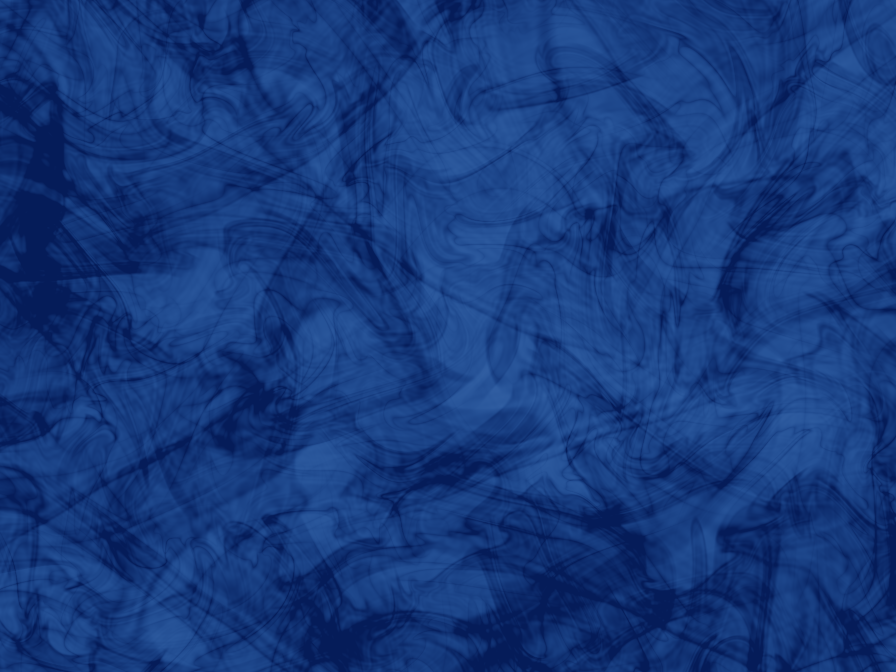
Give the GLSL for this background, as a WebGL 1 fragment shader.

```glsl
precision highp float;
// Deep blue ink smoke: folded veils, fine threads and long streaked sheets.

uniform vec2 u_resolution;

mat2 rotation(float angle) {
  float c = cos(angle), s = sin(angle);
  return mat2(c, s, -s, c);
}

// Layered sines that fold the plane into whorls.
vec2 fold(vec2 p, float seed) {
  float frequency = 1.0;
  for (int i = 0; i < 6; i++) {
    p = rotation(0.9) * p;
    p += 0.8 / frequency * sin(frequency * p.yx
         + seed * vec2(1.3, 2.1) + float(i) * vec2(1.9, 4.3));
    frequency *= 1.6;
  }
  return p;
}

// Thin dark line wherever the phase crosses a multiple of pi.
float threadLine(float phase, float sharpness) {
  return pow(1.0 - abs(sin(phase)), sharpness);
}

// Density of one veil: a slow fade that ends in a crisp edge, plus threads.
float veilDensity(vec2 p, float seed) {
  vec2 q = fold(p, seed);
  float phase = fract(0.3 * q.x + 0.15 * sin(q.y) + 0.37 * seed);
  float veil = phase * phase * smoothstep(1.0, 0.92, phase);
  float grain = 0.6 * sin(11.0 * q.x + 2.0 * sin(3.0 * q.y))
              + 0.5 * sin(23.0 * q.x + 5.0 * q.y);
  float patches = 0.5 + 0.5 * sin(0.9 * p.x + 2.0 * sin(0.7 * p.y + seed));
  float threads = 0.95 * threadLine(0.9 * q.y + 0.6 * sin(q.x), 18.0)
                + 0.5 * threadLine(2.3 * q.x + sin(1.7 * q.y), 8.0);
  return veil * (0.8 + 0.3 * grain) + threads * patches + 0.07 * grain * patches;
}

// Long diagonal sheets with a thin rim and fanned streaks behind it.
float sheetDensity(vec2 p) {
  float density = 0.0;
  for (int i = 0; i < 8; i++) {
    float n = float(i);
    float slope = mod(n, 2.0) < 0.5 ? 0.55 : -0.65;
    vec2 centre = vec2(1.33, 1.0) * fract(n * vec2(0.618, 0.755) + vec2(0.15, 0.3));
    vec2 q = rotation(-slope + 0.25 * sin(n * 5.0)) * (p - centre);
    float bend = 0.5 * sin(n * 2.4) * q.x * q.x;
    float wiggle = 0.005 * sin(11.0 * q.x + n) + 0.002 * sin(37.0 * q.x + 2.0 * n);
    float d = q.y + bend + wiggle;
    float fan = d * (1.0 + 0.9 * q.x);
    float reach = exp(-9.0 * q.x * q.x);
    float streaks = 0.6 + 0.4 * sin(290.0 * fan + 3.0 * sin(61.0 * fan))
                  + 0.35 * sin(137.0 * fan + 2.0 * sin(83.0 * fan + n));
    float body = smoothstep(-0.006, 0.01, d) * exp(-11.0 * max(d, 0.0));
    float rim = exp(-pow(d / 0.0026, 2.0));
    density += reach * (0.3 * body * streaks + 0.32 * rim);
  }
  return density;
}

vec3 inkColor(vec2 coord) {
  vec2 p = coord / u_resolution.y;
  vec2 fromCentre = coord / u_resolution - 0.5;

  // Broad shading: darker borders and slow drifting clouds.
  float density = 0.3 * smoothstep(0.2, 0.65, length(fromCentre));
  vec2 drift = fold(p * 3.0, 5.0);
  density += 0.14 * sin(1.3 * drift.x) + 0.08 * sin(1.9 * drift.y);

  density += sheetDensity(p);
  for (int i = 0; i < 5; i++) {
    float seed = float(i) * 2.7 + 1.0;
    density += 0.44 * veilDensity(rotation(seed) * p * (5.5 + 2.5 * float(i)), seed);
  }

  // Ramp from navy to hazy blue, lifted a little in the middle tones.
  float light = clamp(1.24 - density, 0.0, 1.25);
  vec3 color = mix(vec3(0.02, 0.11, 0.35), vec3(0.155, 0.315, 0.575), light);
  return color + light * (1.25 - light) * vec3(0.0, 0.06, 0.1);
}

void main() {
  // Four samples per pixel soften the finest folds.
  vec3 color = vec3(0.0);
  for (int i = 0; i < 4; i++) {
    float n = float(i);
    vec2 offset = vec2(mod(n, 2.0), floor(n / 2.0)) * 0.5 - 0.25;
    color += 0.25 * inkColor(gl_FragCoord.xy + offset);
  }
  gl_FragColor = vec4(color, 1.0);
}
```
